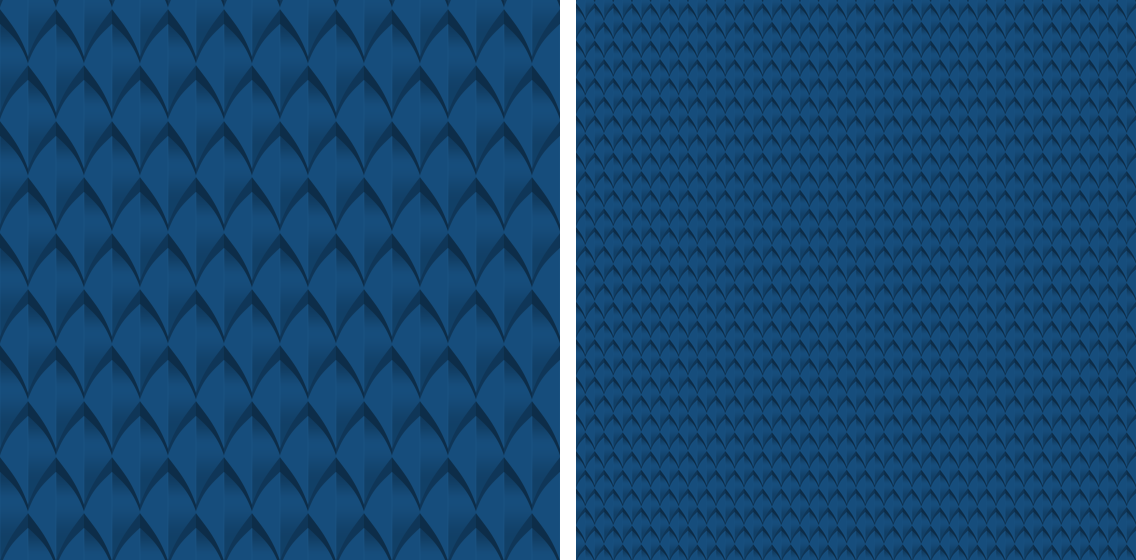
Left: one tile. Right: repeated 3 by 3.
Write a WebGL 1 fragment shader that draws this pattern.

```glsl
precision highp float;
uniform vec2 u_resolution;

const float REPEATS = 10.0;       // scales across and rows down, even so the stagger wraps
const float ROW_PHASE = 0.835;    // height of the rim apex within a row
const float RIM_DEPTH = 0.26;     // rim thickness at the apex
const vec2 OUTER_ARCH = vec2(1.30, 3.2);   // linear and quartic drop
const vec2 INNER_ARCH = vec2(0.95, 3.7);
const float CREASE_WIDTH = 0.011;
const float CREASE_GLOW = 0.35;

const vec3 FACE_LIGHT = vec3(0.088, 0.302, 0.485);
const vec3 FACE_SHADE = vec3(0.068, 0.250, 0.405);
const vec3 FACE_UNDER_RIM = vec3(0.064, 0.228, 0.370);
const vec3 RIM_LIGHT = vec3(0.060, 0.212, 0.345);
const vec3 RIM_DARK = vec3(0.050, 0.178, 0.285);
const vec3 CREASE = vec3(0.130, 0.370, 0.570);

// Drop of an arch below its apex at distance d from the axis
float archDrop(vec2 arch, float d) {
  return arch.x * d + arch.y * d * d * d * d;
}

// Coverage of the area beneath an arch, corrected for its slope
float beneathArch(vec2 arch, float start, float d, float depth, float pixel) {
  float slope = arch.x + 4.0 * arch.y * d * d * d;
  float dist = (depth - start - archDrop(arch, d)) / sqrt(1.0 + slope * slope);
  return smoothstep(-0.7 * pixel, 0.7 * pixel, dist);
}

// Signed distance from the axis of the nearest scale in a row
float axisOffset(float x, float row) {
  return fract(x - 0.5 * mod(row, 2.0)) - 0.5;
}

// Folded scale: lit left half, shaded right half, dark rim
vec3 scaleColor(float offset, float depth, float pixel) {
  float d = abs(offset);
  float right = smoothstep(-0.6 * pixel, 0.6 * pixel, offset);

  float underRim = 1.0 - smoothstep(0.30, 0.78, depth);
  float towardTip = smoothstep(0.80, 1.45, depth);
  vec3 shaded = mix(FACE_LIGHT, FACE_SHADE, towardTip);
  shaded = mix(shaded, FACE_UNDER_RIM, underRim);
  vec3 face = mix(FACE_LIGHT, shaded, right);

  float line = 1.0 - smoothstep(0.0, max(CREASE_WIDTH, pixel), d);
  face = mix(face, CREASE, CREASE_GLOW * line);

  vec3 rim = mix(RIM_LIGHT, RIM_DARK, right);
  return mix(rim, face, beneathArch(INNER_ARCH, RIM_DEPTH, d, depth, pixel));
}

void main() {
  vec2 p = gl_FragCoord.xy / u_resolution * REPEATS;
  float pixel = REPEATS / min(u_resolution.x, u_resolution.y);

  // The lower row overlaps the one above it
  float row = ceil(p.y - ROW_PHASE);
  float depth = row + ROW_PHASE - p.y;
  float front = axisOffset(p.x, row);
  float back = axisOffset(p.x, row + 1.0);

  vec3 color = mix(
    scaleColor(back, depth + 1.0, pixel),
    scaleColor(front, depth, pixel),
    beneathArch(OUTER_ARCH, 0.0, abs(front), depth, pixel));
  gl_FragColor = vec4(color, 1.0);
}
```
